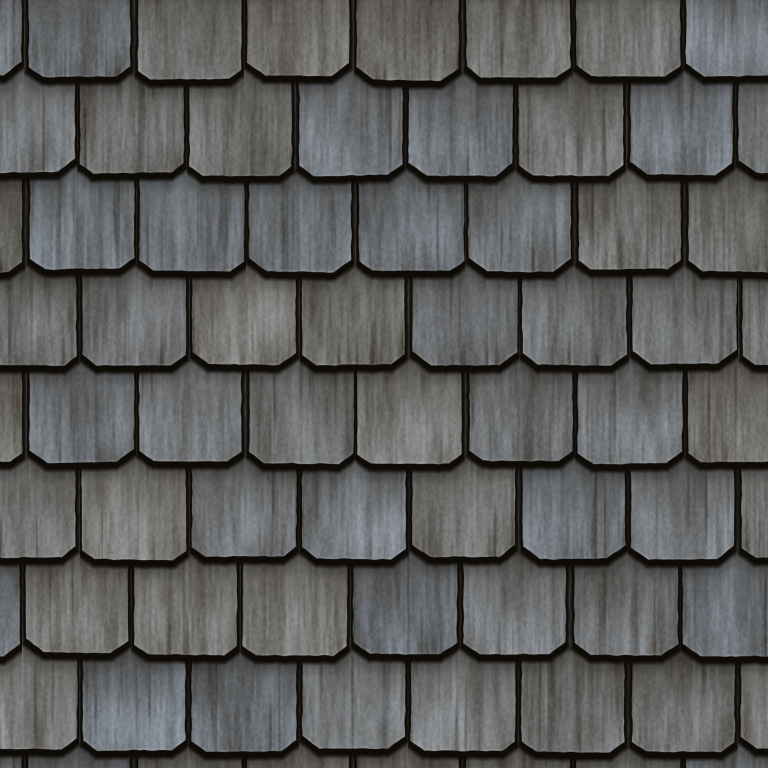
Reproduce this texture procedurally as a three.js fragment shader.

```glsl
varying vec2 vUv;

float hash(vec2 p) {
  vec3 q = fract(p.xyx * 0.1031);
  q += dot(q, q.yzx + 33.33);
  return fract((q.x + q.y) * q.z);
}

float noise(vec2 p) {
  vec2 i = floor(p), f = fract(p);
  f = f * f * (3.0 - 2.0 * f);
  return mix(mix(hash(i), hash(i + vec2(1.0, 0.0)), f.x),
             mix(hash(i + vec2(0.0, 1.0)), hash(i + 1.0), f.x), f.y);
}

// Signed distance to a tall board with two clipped lower corners
float shingle(vec2 p, float halfWidth, float clip) {
  float side = abs(p.x) - halfWidth;
  float corner = dot(vec2(side + clip, p.y), vec2(0.588, -0.809));
  return max(max(side, -p.y), corner);
}

// Weathered grey wood with vertical grain
vec3 wood(vec2 p, vec2 id) {
  vec2 seed = 90.0 * vec2(hash(id + 3.1), hash(id + 8.7));
  float fine = noise(p * vec2(270.0, 26.0) + seed);
  float grain = noise(p * vec2(95.0, 7.0) + seed.yx);
  float stain = noise(p * vec2(24.0, 13.0) + seed + 40.0);
  float grit = noise(p * vec2(420.0, 240.0) + seed);
  float crack = smoothstep(0.72, 0.95, noise(p * vec2(170.0, 6.0) + seed + 70.0));

  float tone = 0.63 + 0.26 * (fine - 0.5) + 0.24 * (grain - 0.5)
             + 0.32 * (stain - 0.5) + 0.16 * (grit - 0.5)
             + 0.16 * (hash(id + 5.3) - 0.5) - 0.24 * crack;
  tone *= mix(1.08, 0.74, smoothstep(0.035, 0.125, p.y));

  vec3 color = mix(vec3(0.20, 0.18, 0.15), vec3(0.55, 0.57, 0.59), clamp(tone, 0.0, 1.15));
  vec3 tint = mix(vec3(1.03, 1.0, 0.96), vec3(0.97, 1.0, 1.04), hash(id + 12.9));
  return color * tint;
}

void main() {
  vec3 gapColor = vec3(0.07, 0.05, 0.03);
  vec3 color = gapColor;
  float y = vUv.y * 8.0 - 0.187;

  // Paint three overlapping courses from the lowest to the highest
  for (int i = -1; i <= 1; i++) {
    float row = floor(y) + float(i);
    float rowId = mod(row, 8.0);
    float x = vUv.x * 7.0 - mix(0.72, 0.22, mod(rowId, 2.0))
            - 0.06 * (hash(vec2(rowId, 4.0)) - 0.5);
    vec2 id = vec2(mod(floor(x), 7.0), rowId);

    // Local position in canvas units, with small fitting errors
    vec2 p = vec2((fract(x) - 0.5) / 7.0, (y - row) / 8.0);
    p.x += 0.003 * (hash(id + 21.0) - 0.5);
    p.y += 0.006 * (hash(id + 31.0) - 0.5) + 0.035 * p.x * (hash(id + 41.0) - 0.5);
    vec2 worn = p + 0.0016 * (vec2(noise(p.yy * 60.0 + id * 9.0),
                                   noise(p.xx * 80.0 + id * 7.0)) - 0.5);
    float halfWidth = 0.0685 - 0.0025 * hash(id + 51.0);
    float clip = mix(0.016, 0.024, hash(id + 61.0));

    // Thick lower end and soft shadow
    float under = shingle(worn + vec2(0.0, 0.0055), halfWidth, clip);
    color = mix(gapColor, color, smoothstep(0.001, 0.009, under));
    color *= mix(0.78, 1.0, smoothstep(0.004, 0.026, under));

    // Board face with a pale worn lip
    float d = shingle(worn, halfWidth, clip);
    vec3 face = wood(p, id);
    float lip = smoothstep(-0.004, -0.001, d) * (1.0 - smoothstep(0.014, 0.026, p.y));
    face += 0.07 * lip * noise(p * 130.0 + id * 5.0);
    color = mix(color, face, 1.0 - smoothstep(-0.001, 0.001, d));
  }
  gl_FragColor = vec4(color, 1.0);
}
```
